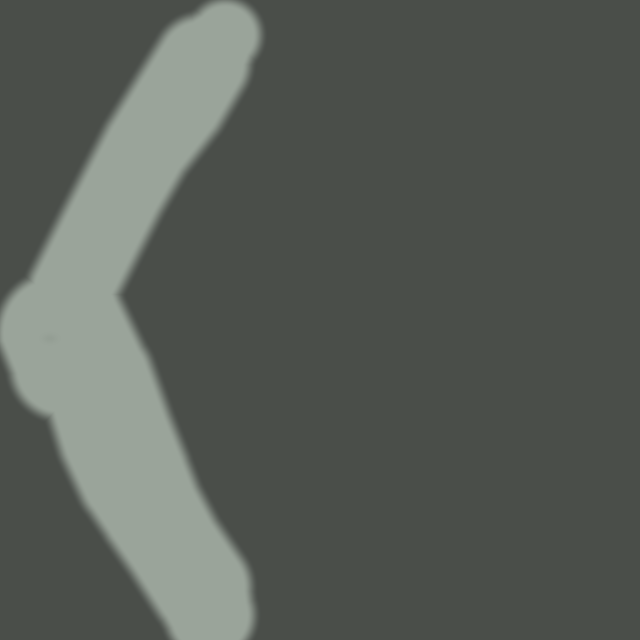
A Shadertoy shader for this background:

```glsl
// Soft pale green-grey bent limb, like a wide chevron, on a dark grey-green field.

// Distance to a tapered capsule; each end holds centre (xy) and radius (z).
float taperedCapsule(vec2 p, vec3 a, vec3 b) {
    vec2 axis = b.xy - a.xy;
    float t = clamp(dot(p - a.xy, axis) / dot(axis, axis), 0.0, 1.0);
    return length(p - a.xy - axis * t) - mix(a.z, b.z, t);
}

// Upper arm, from its rounded tip down to the bend.
float upperArm(vec2 p) {
    vec3 joints[7] = vec3[7](
        vec3(0.352, 0.945, 0.055), vec3(0.316, 0.902, 0.074),
        vec3(0.279, 0.841, 0.075), vec3(0.229, 0.770, 0.070),
        vec3(0.191, 0.701, 0.068), vec3(0.158, 0.637, 0.068),
        vec3(0.112, 0.546, 0.068));
    float d = 1e3;
    for (int i = 0; i < 6; i++)
        d = min(d, taperedCapsule(p, joints[i], joints[i + 1]));
    return d;
}

// Lower arm, from the bend to the bottom edge.
float lowerArm(vec2 p) {
    vec3 joints[8] = vec3[8](
        vec3(0.122, 0.514, 0.068), vec3(0.152, 0.406, 0.088),
        vec3(0.181, 0.319, 0.090), vec3(0.208, 0.257, 0.088),
        vec3(0.237, 0.202, 0.081), vec3(0.272, 0.145, 0.077),
        vec3(0.314, 0.082, 0.078), vec3(0.328, 0.039, 0.069));
    float d = 1e3;
    for (int i = 0; i < 7; i++)
        d = min(d, taperedCapsule(p, joints[i], joints[i + 1]));
    return d;
}

void mainImage(out vec4 fragColor, in vec2 fragCoord) {
    vec2 p = fragCoord / iResolution.y;

    // Both arms join at a rounded elbow on the left.
    float elbow = taperedCapsule(p, vec3(0.091, 0.479, 0.095), vec3(0.098, 0.427, 0.081));
    float limb = min(elbow, min(upperArm(p), lowerArm(p)));

    vec3 field = vec3(0.290, 0.306, 0.288);
    vec3 pale = vec3(0.604, 0.643, 0.604);

    // A faint smudge inside the elbow.
    vec2 q = (p - vec2(0.078, 0.471)) / vec2(0.011, 0.007);
    pale -= 0.025 * exp(-dot(q, q));

    // Wide, blurred outline.
    float coverage = 1.0 - smoothstep(-0.012, 0.012, limb);
    fragColor = vec4(mix(field, pale, coverage), 1.0);
}
```
